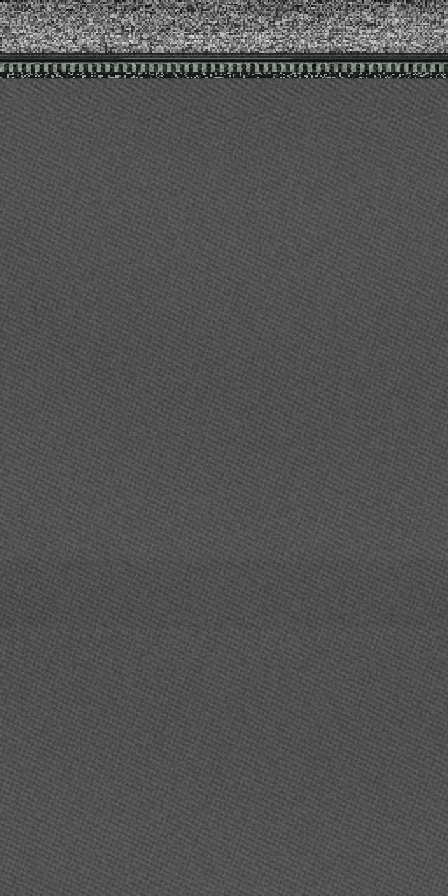
Give the GLSL for this texture, as a Shadertoy shader.

```glsl
const float TAU = 6.2832;

float hash(vec2 cell) {
    vec3 q = fract(cell.xyx * vec3(0.1031, 0.1030, 0.0973));
    q += dot(q, q.yzx + 33.33);
    return fract((q.x + q.y) * q.z);
}

// Soft-edged interval: one between lo and hi, zero outside
float band(float v, float lo, float hi, float soft) {
    return smoothstep(lo - soft, lo + soft, v) - smoothstep(hi - soft, hi + soft, v);
}

// Diagonal ribs with a cross weave and irregular fibres
float twill(vec2 p, float depth) {
    float wobble = 0.35 * sin(p.x * 47.0 + 3.0 * sin(p.y * 19.0))
                 + 0.25 * sin(p.y * 83.0 - p.x * 31.0);
    float rib = sin(TAU * (p.y * 158.0 + p.x * 78.0) + wobble);
    float cross = sin(TAU * (p.x * 171.0 - p.y * 61.0) - wobble);
    float fibre = hash(floor(p * 512.0)) - 0.5;
    float shade = 0.317 + 0.025 * rib + 0.014 * cross + 0.065 * fibre;

    // Broad tone changes down the cloth
    shade += 0.006 * sin(p.y * 17.0 + 1.5 * sin(p.x * 5.0));
    shade -= 0.012 * band(depth, 0.625, 0.70, 0.004);

    // Steeper, stronger weave beside the border
    float edge = 1.0 - smoothstep(0.09, 0.145, depth);
    shade += edge * 0.025 * sin(TAU * (p.y * 112.0 + p.x * 88.0));
    float chevron = abs(fract(p.x * 32.0) - 0.5);
    shade += 0.02 * band(depth, 0.123, 0.138, 0.003) * sin(TAU * (p.y * 140.0 + chevron * 2.0));
    return shade;
}

// Coarse speckle broken into short horizontal streaks
float speckle(vec2 p, float depth) {
    vec2 cell = floor(p * 512.0);
    float grain = hash(cell + 17.0);
    float streak = hash(vec2(floor(cell.x / 5.0 + 9.0 * hash(cell.yy)), cell.y));
    float row = hash(vec2(3.0, cell.y));
    float level = mix(0.40, 0.49, smoothstep(0.012, 0.035, depth));
    return level + 0.50 * (grain - 0.5) + 0.18 * (streak - 0.5) + 0.12 * (row - 0.5);
}

// Dark seam: fine threads above a row of stitches and a dotted hem
float seam(vec2 p, float depth, float soft) {
    float grain = hash(floor(p * 512.0) + 71.0) - 0.5;
    float shade = 0.15 + 0.10 * grain;
    shade = mix(shade, 0.29 + 0.12 * grain, band(depth, 0.0612, 0.0628, soft));
    float run = band(p.x, 0.137, 0.325, 0.004);
    shade = mix(shade, 0.24 + 0.18 * run, band(depth, 0.0645, 0.0662, soft));
    shade = mix(shade, 0.07, band(depth, 0.0665, 0.0690, soft));

    float tick = smoothstep(-0.3, 0.3, sin(TAU * p.x * 102.0));
    float stitch = mix(0.16, 0.54, tick) + 0.25 * grain;
    shade = mix(shade, stitch, band(depth, 0.0715, 0.0805, soft));
    shade = mix(shade, 0.46 + 0.3 * grain, band(depth, 0.0698, 0.0716, soft));

    float dots = 0.10 + 0.55 * smoothstep(0.12, 0.38, grain);
    return mix(shade, dots, band(depth, 0.0810, 0.0870, soft));
}

void mainImage(out vec4 fragColor, in vec2 fragCoord) {
    vec2 p = fragCoord / iResolution.y;
    float depth = 1.0 - p.y;
    float soft = 0.5 / iResolution.y;

    // Stack the strips from the top edge down
    float inSeam = smoothstep(0.0590 - soft, 0.0590 + soft, depth);
    float inCloth = smoothstep(0.0875 - soft, 0.0875 + soft, depth);
    float shade = mix(speckle(p, depth), seam(p, depth, soft), inSeam);
    shade = mix(shade, twill(p, depth), inCloth);

    // Faint green cast in the seam
    vec3 tint = mix(vec3(1.0), vec3(0.95, 1.03, 0.97), inSeam * (1.0 - inCloth));
    fragColor = vec4(clamp(shade * tint, 0.0, 1.0), 1.0);
}
```
